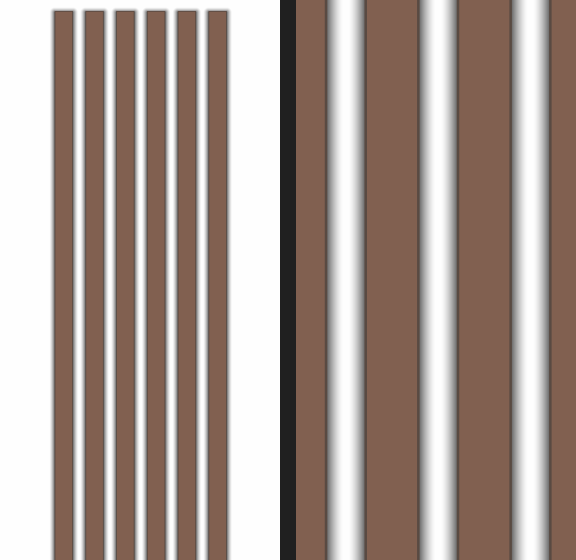
Left: the whole. Right: its middle third, enlarged.
A Shadertoy shader for this pattern:

```glsl
// Six upright brown slats on white, running off the bottom edge.
// One box distance, repeated sideways by rounding to the nearest slat,
// gives the flat fill, the thin dark outline and the soft shadow.

const float PITCH = 0.1099;               // slat spacing, in canvas widths
const vec2 HALF_SIZE = vec2(0.0328, 2.0); // half width and half length

float boxDistance(vec2 p, vec2 halfSize) {
    vec2 q = abs(p) - halfSize;
    return length(max(q, 0.0)) + min(max(q.x, q.y), 0.0);
}

// Distance to the nearest of six slats; y runs down from the top of the canvas
float slatDistance(vec2 p) {
    float index = clamp(round((p.x - 0.5026) / PITCH + 2.5), 0.0, 5.0);
    float center = 0.5026 + (index - 2.5) * PITCH;
    return boxDistance(p - vec2(center, 0.039 + HALF_SIZE.y), HALF_SIZE);
}

float coverage(float d, float pixel) {
    return clamp(0.5 - d / pixel, 0.0, 1.0);
}

void mainImage(out vec4 fragColor, in vec2 fragCoord) {
    float pixel = 1.0 / iResolution.x;
    vec2 p = vec2(fragCoord.x, iResolution.y - fragCoord.y) * pixel;

    // Soft shadow, dropped slightly below the slats
    float shadowDistance = max(slatDistance(p - vec2(0.0, 0.005)), 0.0);
    float shadow = 0.57 * pow(max(1.0 - shadowDistance / 0.019, 0.0), 1.5);
    vec3 color = mix(vec3(0.995), vec3(0.0), shadow);

    // Dark outline, then the brown face inside it
    float d = slatDistance(p);
    color = mix(color, vec3(0.35, 0.29, 0.26), coverage(d, pixel));
    color = mix(color, vec3(0.505, 0.375, 0.312), coverage(d + 0.003, pixel));

    fragColor = vec4(color, 1.0);
}
```
